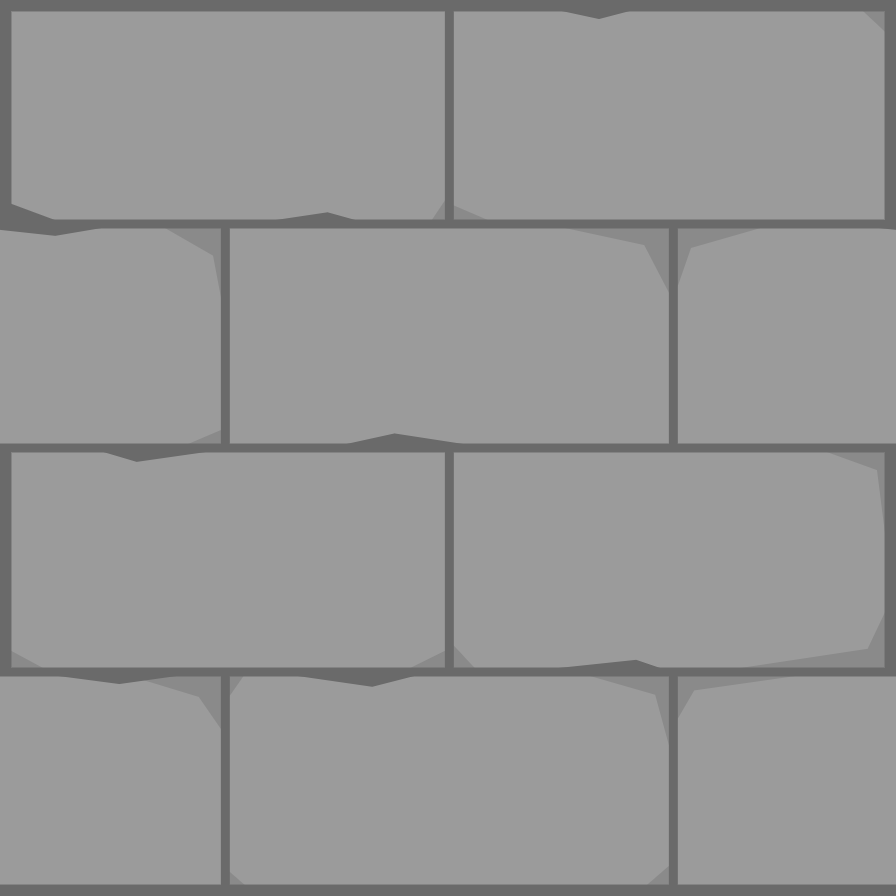
A WebGL 2 fragment shader for this texture:

```glsl
#version 300 es
precision highp float;

uniform vec2 u_resolution;
out vec4 fragColor;

const vec3 STONE = vec3(0.608);
const vec3 CHIPPED = vec3(0.54);
const vec3 MORTAR = vec3(0.415);

const vec2 GRID = vec2(2.0, 4.0);       // bricks across and down
const float HALF_JOINT = 0.005;
const float BORDER = 0.0128;
const float JOINT_OFFSET = 0.0015;

float hash(vec2 p) {
    return fract(sin(dot(p, vec2(127.1, 311.7))) * 43758.5453);
}

vec2 hash2(vec2 p) {
    return vec2(hash(p + 17.3), hash(p + 41.9));
}

float coverage(float dist, float pixel) {
    return clamp(0.5 - dist / pixel, 0.0, 1.0);
}

// Signed distance to the line a-b, negative on its left
float lineDistance(vec2 p, vec2 a, vec2 b) {
    vec2 d = normalize(b - a);
    return dot(vec2(d.y, -d.x), p - a);
}

float boxDistance(vec2 p, vec2 lo, vec2 hi) {
    vec2 d = max(lo - p, p - hi);
    return max(d.x, d.y);
}

// Corner cut off by two straight facets that meet at a knee
float chipDistance(vec2 p, vec2 reach, vec2 knee) {
    return min(lineDistance(p, vec2(reach.x, 0.0), knee),
               lineDistance(p, knee, vec2(0.0, reach.y)));
}

// Shallow lopsided triangle rising from an edge
float notchDistance(float along, float away, float span, vec2 seed) {
    float apex = span * mix(0.2, 0.85, hash(seed));
    vec2 flank = mix(vec2(0.03, 0.025), vec2(0.085, 0.08), hash2(seed));
    float depth = mix(0.008, 0.012, hash(seed + 5.7));
    float x = along - apex;
    return away - depth * (1.0 - max(-x / flank.x, x / flank.y));
}

vec3 brickColor(vec2 uv, vec2 lo, vec2 hi, vec2 id, float pixel) {
    vec3 color = STONE;
    vec2 size = hi - lo;

    // Worn corners: long facets, small cuts, and a few broken away
    for (int i = 0; i < 4; i++) {
        vec2 side = vec2(float(i & 1), float(i >> 1));
        vec2 seed = id * vec2(5.3, 9.1) + side * vec2(1.7, 3.1) + 2.0;
        float kind = hash(seed);
        if (kind > 0.68) continue;
        bool faceted = kind < 0.32;
        vec2 r = hash2(seed);
        vec2 reach = faceted ? mix(vec2(0.06, 0.04), vec2(0.17, 0.09), r)
                             : mix(vec2(0.014), vec2(0.05, 0.026), r);
        vec2 knee = reach * (faceted ? mix(vec2(0.1, 0.2), vec2(0.26, 0.4), hash2(seed + 3.3))
                                     : vec2(0.5));
        vec2 p = mix(uv - lo, hi - uv, side);
        vec3 tint = kind > 0.62 ? MORTAR : CHIPPED;
        color = mix(color, tint, coverage(chipDistance(p, reach, knee), pixel));
    }

    // Notch in the top or bottom edge, rarely one in the left edge
    vec2 seed = id * vec2(3.7, 6.1) + 11.0;
    vec2 p = uv - lo;
    if (hash(seed) < 0.88) {
        float away = hash(seed + 2.9) < 0.5 ? p.y : size.y - p.y;
        color = mix(color, MORTAR, coverage(notchDistance(p.x, away, size.x, seed), pixel));
    }
    if (hash(seed + 8.3) < 0.13) {
        color = mix(color, MORTAR, coverage(notchDistance(p.y, p.x, size.y, seed + 1.9), pixel));
    }
    return color;
}

void main() {
    vec2 uv = gl_FragCoord.xy / u_resolution;
    float pixel = 1.0 / min(u_resolution.x, u_resolution.y);

    // Running bond: every other course is shifted by half a brick
    float row = floor(uv.y * GRID.y);
    bool shifted = mod(row, 2.0) < 0.5;
    vec2 offset = vec2(JOINT_OFFSET - (shifted ? 0.5 / GRID.x : 0.0), 0.0);
    vec2 cell = floor((uv - offset) * GRID);
    vec2 cellLo = cell / GRID + offset;

    // Shifted courses run through the sides, the others stop at the border
    vec2 frame = vec2(shifted ? -1.0 : BORDER, BORDER);
    vec2 lo = max(cellLo + HALF_JOINT, frame);
    vec2 hi = min(cellLo + 1.0 / GRID - HALF_JOINT, 1.0 - frame);

    vec2 id = vec2(mod(cell.x, GRID.x), row);
    vec3 brick = brickColor(uv, lo, hi, id, pixel);
    float inside = coverage(boxDistance(uv, lo, hi), pixel);
    fragColor = vec4(mix(MORTAR, brick, inside), 1.0);
}
```
